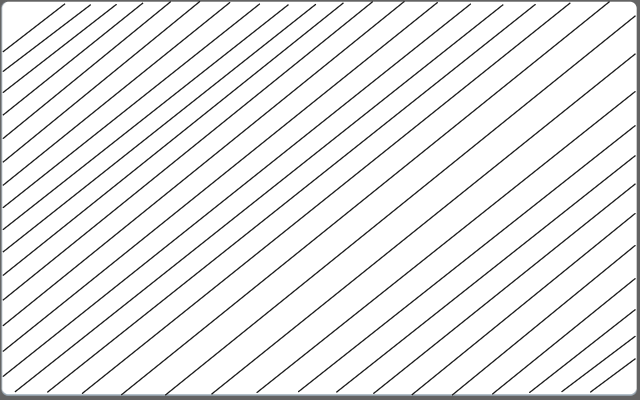
Give the GLSL for this pattern, as a Shadertoy shader.

```glsl
float segmentDistance(vec2 p, vec2 a, vec2 b) {
    vec2 ab = b - a;
    return length(p - a - ab * clamp(dot(p - a, ab) / dot(ab, ab), 0.0, 1.0));
}

float roundedBox(vec2 p, vec2 halfSize, float radius) {
    vec2 q = abs(p) - halfSize + radius;
    return length(max(q, 0.0)) + min(max(q.x, q.y), 0.0) - radius;
}

// Uneven spacing: an even step bent by layered sines
float strokeOffset(float k) {
    float a = k * 3.14159 / 30.0;
    float bend = -0.1181 * sin(a) - 0.0248 * sin(2.0 * a) + 0.0215 * sin(3.0 * a)
               - 0.0092 * sin(4.0 * a) - 0.0023 * sin(5.0 * a)
               - 0.0058 * sin(8.0 * a) + 0.0048 * sin(9.0 * a);
    return 0.1375 + 0.06756 * k + bend;
}

// Distance to the nearest diagonal stroke
float strokes(vec2 p) {
    float nearest = 1e3;
    for (int i = 0; i < 31; i++) {
        float k = float(i);
        float offset = strokeOffset(k);
        float tilt = 0.0042 * cos((k - 1.2) * 0.898);
        float x0 = max(0.0083, (offset - 0.983) / 0.8);
        float x1 = min(1.5875, (offset - 0.0083) / 0.8);
        vec2 a = vec2(x0, offset - 0.8 * x0 - tilt);
        vec2 b = vec2(x1, offset - 0.8 * x1 + tilt);
        nearest = min(nearest, segmentDistance(p, a, b));
    }
    return nearest;
}

void mainImage(out vec4 fragColor, in vec2 fragCoord) {
    // Canvas is 1.6 wide and 1 high, with y running downward
    vec2 uv = fragCoord / iResolution.xy;
    vec2 p = vec2(uv.x * 1.6, 1.0 - uv.y);
    float pixel = 1.0 / iResolution.y;

    // White rounded panel on a grey surround
    float panel = roundedBox(p - vec2(0.798, 0.496), vec2(0.7937, 0.4917), 0.017);
    vec3 color = mix(vec3(0.39), vec3(1.0), clamp(0.5 - panel / pixel, 0.0, 1.0));

    // Cool rim along the left and bottom edges
    float rim = 1.0 - smoothstep(0.001, 0.001 + pixel, abs(panel));
    float rimSide = max(smoothstep(0.97, 0.985, p.y), 0.5 * (1.0 - smoothstep(0.005, 0.02, p.x)));
    color = mix(color, vec3(0.6, 0.66, 0.71), 0.8 * rim * rimSide);

    // Thin dark ink
    float ink = clamp(0.5 - (strokes(p) - 0.0016) / pixel, 0.0, 1.0);
    fragColor = vec4(mix(color, vec3(0.09), ink), 1.0);
}
```
